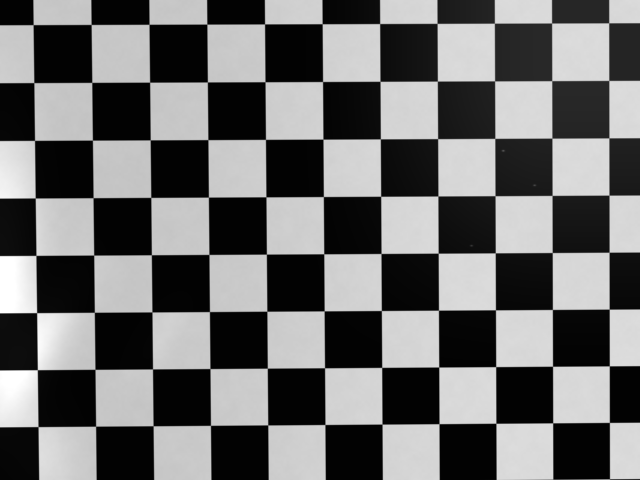
Write a Shadertoy shader that draws this pattern.

```glsl
// Black and white checkerboard under uneven light, seen slightly askew.
// A gently bent grid gives the cells; two soft square waves are multiplied into
// checks, then lit by window glare and a grey haze, with grain and dust on top.

const vec2 LINES = vec2(10.0, 7.0);          // cells between the outer grid lines
const vec3 BLACK = vec3(0.008);
const vec3 PAPER = vec3(0.775);

// Sine-free hash, 0 to 1
float hash(vec2 p) {
    vec3 q = fract(vec3(p.xyx) * 0.1031);
    q += dot(q, q.yzx + 33.33);
    return fract((q.x + q.y) * q.z);
}

float valueNoise(vec2 p) {
    vec2 i = floor(p), f = fract(p);
    f = f * f * (3.0 - 2.0 * f);
    float low = mix(hash(i), hash(i + vec2(1, 0)), f.x);
    float high = mix(hash(i + vec2(0, 1)), hash(i + vec2(1, 1)), f.x);
    return mix(low, high, f.y);
}

// Gaussian spot with separate radii
float glow(vec2 p, vec2 center, vec2 radii) {
    vec2 d = (p - center) / radii;
    return exp(-dot(d, d));
}

// Canvas position to cell coordinates; rows count downwards
vec2 boardCoord(vec2 p) {
    float left = mix(0.0816, 0.0694, p.y);
    float right = mix(1.2708, 1.2691, p.y);
    float across = (p.x - left) / (right - left);
    float top = mix(0.9476, 0.9514, across);
    float bottom = mix(0.1102, 0.1189, across);
    vec2 t = vec2(across, (top - p.y) / (top - bottom));
    return t * LINES - vec2(0.087, 0.075) * t * (1.0 - t);
}

// Square wave from -1 to 1 that passes through zero at each grid line
float softSquare(float u, float softness) {
    float toLine = 0.5 - abs(fract(u) - 0.5);
    float side = 1.0 - 2.0 * mod(floor(u), 2.0);
    return side * smoothstep(-softness, softness, toLine) * 2.0
         - side * 1.0;
}

// Bright patch at the left edge, with slanted streaks below it
float windowGlare(vec2 p) {
    float glare = 0.27 * glow(p, vec2(0.0, 0.42), vec2(0.075, 0.28));
    vec2 slanted = vec2(p.x - 0.5 * (p.y - 0.3), p.y);
    glare += 0.14 * glow(slanted, vec2(0.09, 0.28), vec2(0.055, 0.14));
    glare += 0.04 * glow(slanted, vec2(0.33, 0.29), vec2(0.05, 0.09));
    glare += 0.08 * glow(p, vec2(0.09, 0.04), vec2(0.07, 0.11));
    return glare;
}

// Grey reflection on the black checks towards the upper right
float haze(vec2 p) {
    return 0.14 * smoothstep(0.6, 1.15, p.x) * smoothstep(0.2, 0.85, p.y);
}

// A few pale dust specks scattered over one area
float dust(vec2 p, vec2 corner, vec2 size) {
    float total = 0.0;
    for (int i = 0; i < 5; i++) {
        float id = float(i);
        vec2 center = corner + size * vec2(hash(vec2(id, 3.7)), hash(vec2(id, 9.1)));
        total += mix(0.1, 0.25, hash(vec2(id, 5.3))) * glow(p, center, vec2(0.003, 0.002));
    }
    return total;
}

void mainImage(out vec4 fragColor, in vec2 fragCoord) {
    vec2 p = fragCoord / iResolution.y;
    p.x *= 4.0 / 3.0 * iResolution.y / iResolution.x;

    // Checks
    vec2 cell = boardCoord(p);
    vec2 softness = max(vec2(0.016), 0.8 * fwidth(cell));
    float wave = softSquare(cell.x, softness.x) * softSquare(cell.y, softness.y);
    float paper = 0.5 - 0.5 * wave;

    // Light and surface
    float glare = windowGlare(p);
    float grain = 0.6 * valueNoise(p * 45.0) + 0.4 * valueNoise(p * 160.0) - 0.5;
    float cellTone = hash(floor(cell) + 20.0) - 0.5;
    float brighten = 0.075 * smoothstep(0.25, 1.05, p.x) + glare;
    vec3 light = PAPER + brighten + 0.022 * grain + 0.012 * cellTone;
    vec3 dark = BLACK + haze(p) * (1.0 + 0.15 * cellTone) + 0.17 * glare;
    dark += dust(p, vec2(0.95, 0.48), vec2(0.2, 0.25));

    fragColor = vec4(clamp(mix(dark, light, paper), 0.0, 1.0), 1.0);
}
```
